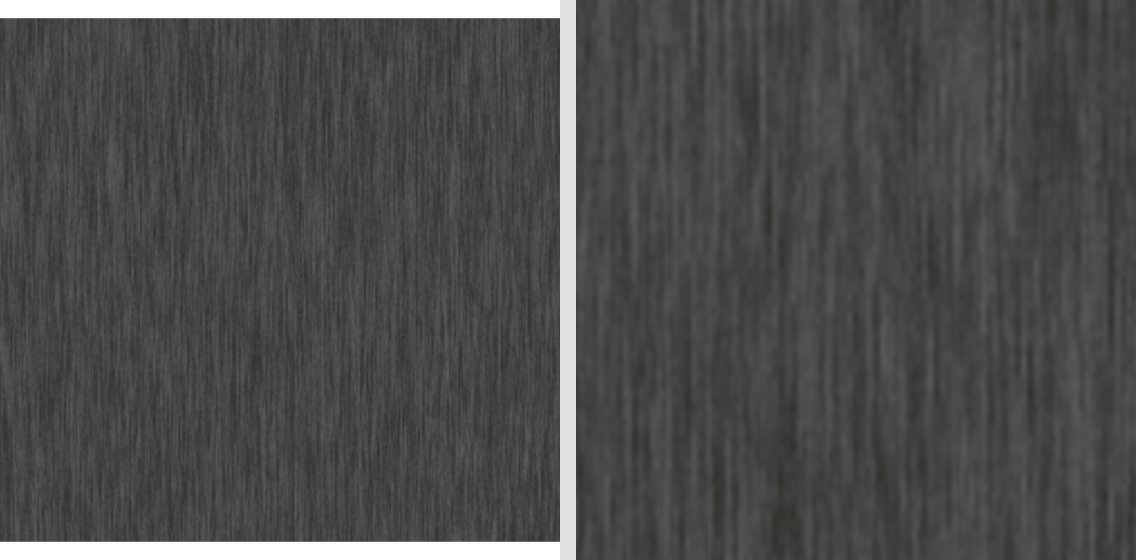
Left, the full canvas; right, a detail of the centre.
Write a Shadertoy shader that draws this texture.

```glsl
// Dark charcoal sheet with fine vertical brushed fibres between two white margins.
// Each fibre column carries its own stretched value noise with a random phase;
// several widths and lengths of fibre are summed and mapped to a grey-green ramp.

#define DARK_GREY   vec3(0.240, 0.243, 0.232)
#define LIGHT_GREY  vec3(0.310, 0.320, 0.310)
#define MARGIN      vec3(1.0)
#define MARGIN_SIZE 0.0325
#define BASE_TONE   0.43
#define CONTRAST    2.3
#define LONG_FIBRE  vec2(250.0, 13.0)
#define SHORT_FIBRE vec2(290.0, 42.0)
#define GRAIN       vec2(270.0, 170.0)
#define BROAD_BAND  vec2(70.0, 6.0)

// Sine-free hash in 0..1
float hash(vec2 p) {
    vec3 q = fract(vec3(p.xyx) * 0.1031);
    q += dot(q, q.yzx + 33.33);
    return fract((q.x + q.y) * q.z);
}

// Smooth random tone along one column, shifted by a phase of its own
float strand(float column, float y, float seed) {
    y += 17.0 * hash(vec2(column, seed + 71.0));
    float cell = floor(y);
    float lower = hash(vec2(column + seed * 13.0, cell + seed));
    float upper = hash(vec2(column + seed * 13.0, cell + 1.0 + seed));
    return mix(lower, upper, smoothstep(0.0, 1.0, y - cell));
}

// Blend of neighbouring strands, centred on zero
float fibres(vec2 uv, vec2 density, float seed) {
    vec2 p = uv * density;
    float column = floor(p.x);
    float left = strand(column, p.y, seed);
    float right = strand(column + 1.0, p.y, seed);
    return mix(left, right, smoothstep(0.0, 1.0, p.x - column)) - 0.5;
}

void mainImage(out vec4 fragColor, in vec2 fragCoord) {
    vec2 uv = fragCoord / iResolution.xy;

    // Fibre layers, from long threads to fine grain
    float tone = 0.50 * fibres(uv, LONG_FIBRE, 1.0)
               + 0.34 * fibres(uv, SHORT_FIBRE, 2.0)
               + 0.24 * fibres(uv, GRAIN, 3.0)
               + 0.17 * fibres(uv, BROAD_BAND, 4.0);
    vec3 sheet = mix(DARK_GREY, LIGHT_GREY, BASE_TONE + CONTRAST * tone);

    // White margins above and below, with a one-pixel soft edge
    float edgeDistance = min(uv.y, 1.0 - uv.y) - MARGIN_SIZE;
    float inside = clamp(edgeDistance * iResolution.y + 0.5, 0.0, 1.0);

    fragColor = vec4(mix(MARGIN, sheet, inside), 1.0);
}
```
